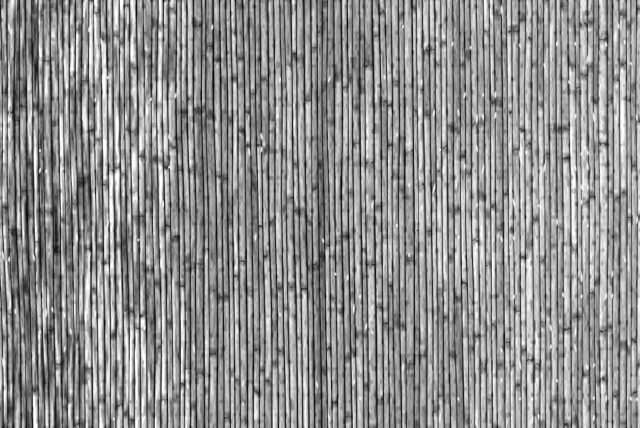
Give the GLSL for this texture, as a Shadertoy shader.

```glsl
// A weathered reed screen in grey: upright, slightly leaning canes with jittered
// widths, soft dark gaps, ragged smudged nodes, streaky grain and pale splinters.
// Canes and their joints are jittered 1D cells; broad bands vary light and wear.

#define CANES 104.0        // canes across the canvas
#define JOINTS 3.6         // joints per cane over the canvas height
#define LEAN 0.5           // sideways drift over the height, in canes
#define CANE_TONE 0.71     // mean brightness of a cane
#define TONE_SPREAD 0.30   // brightness variation between canes
#define GRAIN 0.30         // strength of lengthwise fibres
#define WEAR 0.50          // patchiness of the worn left side
#define NODE_DARK 0.70     // darkness of the joints
#define SAMPLES 3          // antialiasing grid size

float hash(vec2 p) {
    vec3 q = fract(p.xyx * vec3(0.1031, 0.1030, 0.0973));
    q += dot(q, q.yzx + 33.33);
    return fract((q.x + q.y) * q.z);
}

float noise(vec2 p) {
    vec2 i = floor(p), f = fract(p);
    f = f * f * (3.0 - 2.0 * f);
    return mix(mix(hash(i), hash(i + vec2(1, 0)), f.x),
               mix(hash(i + vec2(0, 1)), hash(i + vec2(1, 1)), f.x), f.y);
}

// Start of a cell whose borders are shifted at random.
float cellEdge(float id, float seed, float jitter) {
    return id + (hash(vec2(id + 50.0, seed)) - 0.5) * jitter;
}

// Jittered 1D cell: id, start, end.
vec3 cell(float u, float seed, float jitter) {
    float id = floor(u);
    if (u < cellEdge(id, seed, jitter)) id -= 1.0;
    else if (u >= cellEdge(id + 1.0, seed, jitter)) id += 1.0;
    return vec3(id, cellEdge(id, seed, jitter), cellEdge(id + 1.0, seed, jitter));
}

float band(float x, float center, float width) {
    float d = (x - center) / width;
    return exp(-d * d);
}

// Thin slanted pale slivers, one candidate per grid cell.
float splinters(vec2 p, float chance) {
    vec2 g = p * vec2(CANES, 24.0);
    vec2 id = floor(g);
    vec2 d = fract(g) - 0.5;
    d.y += (hash(id + 3.7) - 0.5) * 0.4;
    d.x += d.y * (hash(id + 9.1) - 0.5) * 1.3;
    float len = mix(0.1, 0.36, hash(id + 5.3));
    float sliver = 1.0 - smoothstep(0.4, 1.1, length(d / vec2(0.22, len)));
    return sliver * step(hash(id + 17.0), chance);
}

float reedScreen(vec2 p) {
    float worn = 1.0 - smoothstep(0.16, 0.36, p.x);
    float faded = smoothstep(0.52, 0.9, p.x);

    // Canes lean a little and bend a little.
    float u = p.x * CANES + LEAN * p.y
            + (noise(vec2(p.x * 6.0, p.y * 1.5)) - 0.5) * 0.7
            + (noise(vec2(p.x * 45.0, p.y * 4.0 + 7.0)) - 0.5) * 0.4;
    vec3 cane = cell(u, 1.0, 0.42);
    float across = 2.0 * (u - cane.y) / (cane.z - cane.y) - 1.0;
    float caneRand = hash(vec2(cane.x, 23.0));

    // Each cane is split into segments by its joints.
    float v = p.y * JOINTS + caneRand * 17.0;
    vec3 seg = cell(v, cane.x + 90.0, 0.8);
    float segRand = hash(vec2(cane.x * 1.7, seg.x + 31.0));
    float jointDist = min(v - seg.y, seg.z - v) / JOINTS;

    // Tone of the segment, its fibres and weathered streaks.
    float tone = CANE_TONE + TONE_SPREAD * (0.6 * segRand + 0.4 * caneRand - 0.5);
    float fibre = noise(vec2(u * 4.0, p.y * 35.0)) + noise(vec2(u * 6.0, p.y * 130.0));
    tone += GRAIN * (0.5 * fibre - 0.5);
    float streaks = noise(vec2(u * 1.9, p.y * 7.0)) + noise(vec2(u * 3.1, p.y * 24.0 + 40.0));
    tone += (streaks - 1.0) * mix(0.15, WEAR, worn);

    // Broad light and dark bands over the screen.
    tone += 0.08 * band(p.x, 0.21, 0.05) + 0.03 * faded;
    tone -= 0.09 * band(p.x, 0.07, 0.04) + 0.08 * band(p.x, 0.325, 0.03);
    tone -= 0.17 * band(p.x, 0.502, 0.008);
    tone += 0.06 * (noise(p * vec2(11.0, 4.0) + 3.0) - 0.5);

    // Round profile, lit from the left, falling into a gap of varying width.
    float gapWander = noise(vec2(cane.x * 3.3, p.y * 9.0));
    float reach = abs(across + 0.10) * mix(0.94, 1.14, gapWander);
    float roundness = sqrt(max(1.0 - reach * reach, 0.0));
    float gapTone = mix(0.13, 0.34, max(faded, 0.4 * worn));
    float profile = smoothstep(0.05, mix(0.88, 1.05, caneRand), roundness);
    float shade = tone * mix(gapTone, 1.0, profile) * (1.0 - 0.16 * across);

    // Joints: a broken dark ring, a smudge around it and a pale rim.
    float ragged = 0.002 + 0.012 * noise(vec2(u * 3.0, p.y * 120.0));
    float ring = 1.0 - smoothstep(0.2 * ragged, ragged, jointDist);
    ring *= smoothstep(0.1, 0.6, noise(vec2(u * 2.6, seg.x * 5.0 + 3.0)));
    float smudge = band(jointDist, 0.0, 0.016) * noise(vec2(u * 2.8, p.y * 80.0));
    shade *= 1.0 - NODE_DARK * max(ring * mix(0.4, 1.0, segRand), 0.7 * smudge);
    shade += 0.10 * band(jointDist, 0.016, 0.005) * profile;

    // Small dark scars, mostly along the cane edges, and pale splinters.
    float scar = smoothstep(0.64, 0.88, noise(vec2(u * 2.4, p.y * 65.0 + 11.0)));
    shade *= 1.0 - scar * mix(0.18, 0.5, reach * reach);
    float chance = 0.02 + 0.08 * faded + 0.03 * (1.0 - p.y) + 0.03 * worn;
    return mix(shade, 0.97, 0.9 * splinters(p, chance));
}

void mainImage(out vec4 fragColor, in vec2 fragCoord) {
    float sum = 0.0;
    for (int j = 0; j < SAMPLES; j++)
        for (int i = 0; i < SAMPLES; i++) {
            vec2 offset = (vec2(i, j) + 0.5) / float(SAMPLES) - 0.5;
            sum += clamp(reedScreen((fragCoord + offset) / iResolution.xy), 0.04, 1.0);
        }
    fragColor = vec4(vec3(sum / float(SAMPLES * SAMPLES)), 1.0);
}
```
